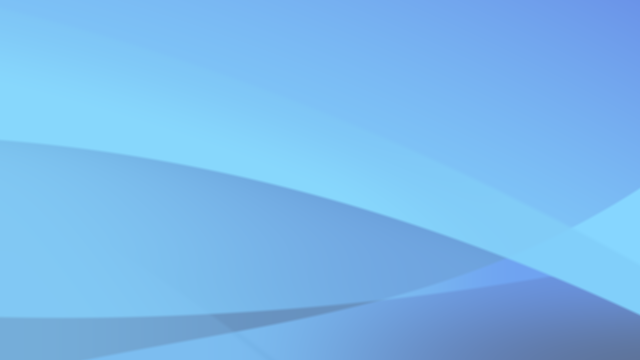
Write a WebGL 1 fragment shader that draws this background.

```glsl
precision highp float;
// Soft blue backdrop of broad translucent sheets with sweeping curved edges.
// Each edge is a polynomial height over x; signed heights above the edges
// select the sheets, and every sheet carries its own smooth gradient.

uniform vec2 u_resolution;

const float EDGE_BLUR = 0.006;

// Height of a cubic edge, with k holding coefficients in rising order.
float curve(vec4 k, float x) {
    return k.x + x * (k.y + x * (k.z + x * k.w));
}

// Soft coverage of the area above an edge.
float above(float height, float blur) {
    return smoothstep(-blur, blur, height);
}

// Colour ramp between two values of a coordinate.
vec3 ramp(vec3 a, vec3 b, float start, float end, float v) {
    return mix(a, b, smoothstep(start, end, v));
}

// Open sky, deepening towards the upper right.
vec3 upperSheet(float height) {
    vec3 sky = vec3(0.49, 0.76, 0.965);
    vec3 periwinkle = vec3(0.415, 0.575, 0.91);
    return mix(sky, periwinkle, pow(clamp(height * 1.35, 0.0, 1.0), 1.15));
}

// Bright band, palest along its lower edge.
vec3 brightSheet(float depth, float x) {
    vec3 sky = vec3(0.495, 0.775, 0.965);
    vec3 cyan = vec3(0.53, 0.845, 0.99);
    vec3 band = ramp(sky, cyan, -0.02, 0.24, depth);
    return ramp(band, vec3(0.505, 0.80, 0.97), 0.5, 0.85, x);
}

// Large lens, shaded towards its tip and its upper edge.
vec3 lensSheet(vec2 p, float depth) {
    vec3 pale = vec3(0.505, 0.785, 0.955);
    vec3 shade = vec3(0.445, 0.655, 0.885);
    float tone = smoothstep(0.0, 0.78, p.x + 0.12 - 0.45 * depth);
    return mix(pale, shade, tone) - 0.025 * exp(-depth * 18.0);
}

// Floor, fading from clear blue through violet blue to slate.
vec3 floorSheet(vec2 p) {
    vec3 clear = vec3(0.485, 0.74, 0.94);
    vec3 violet = vec3(0.415, 0.58, 0.88);
    vec3 slate = vec3(0.365, 0.45, 0.60);
    vec3 color = ramp(clear, violet, 0.3, 0.9, p.x);
    float corner = smoothstep(0.35, 1.05, p.x) * smoothstep(0.26, -0.02, p.y);
    return mix(color, slate, corner);
}

void main() {
    vec2 p = gl_FragCoord.xy / u_resolution;

    // Signed heights above the five edges.
    float upper = p.y - curve(vec4(0.977, -0.433, -0.28, 0.0), p.x);
    float main_ = p.y - curve(vec4(0.611, -0.141, -0.345, 0.0), p.x);
    float rising = p.y - curve(vec4(-0.055, 0.465, -0.483, 0.55), p.x);
    float lower = p.y - curve(vec4(0.119, -0.039, 0.1985, 0.0), p.x);
    float diagonal = p.y - curve(vec4(0.496, -0.96, -0.5, 0.0), p.x);

    float aboveUpper = above(upper, EDGE_BLUR * 1.6);
    float aboveMain = above(main_, EDGE_BLUR);
    float aboveRising = above(rising, EDGE_BLUR);
    float aboveLower = above(lower, EDGE_BLUR);
    float rightOfDiagonal = above(diagonal, EDGE_BLUR * 1.5);

    // Upper sheets, with a lighter wing below the rising edge.
    vec3 sky = mix(brightSheet(-upper, p.x), upperSheet(upper), aboveUpper);
    vec3 wing = mix(vec3(0.505, 0.81, 0.98), vec3(0.525, 0.84, 1.0), aboveUpper);
    sky = mix(wing, sky, aboveRising);

    // Lens and the dark sliver beneath it.
    vec3 lens = lensSheet(p, max(-main_, 0.0));
    float faint = smoothstep(0.36, 0.16, p.y);
    lens -= 0.008 * rightOfDiagonal * faint;
    vec3 sliver = ramp(vec3(0.46, 0.68, 0.85), vec3(0.425, 0.605, 0.79), 0.0, 0.5, p.x);
    sliver -= vec3(0.02, 0.035, 0.04) * rightOfDiagonal;
    lens = mix(sliver, lens, aboveLower);

    // Floor and the vivid wedge between the crossing edges.
    vec3 ground = floorSheet(p);
    float crease = exp(-pow(diagonal / 0.012, 2.0));
    ground -= 0.018 * crease;
    vec3 wedge = ramp(vec3(0.48, 0.73, 0.94), vec3(0.435, 0.64, 0.945), 0.6, 0.82, p.x);
    ground = mix(ground, wedge, aboveLower);

    vec3 below = mix(ground, lens, aboveRising);
    gl_FragColor = vec4(mix(below, sky, aboveMain), 1.0);
}
```
